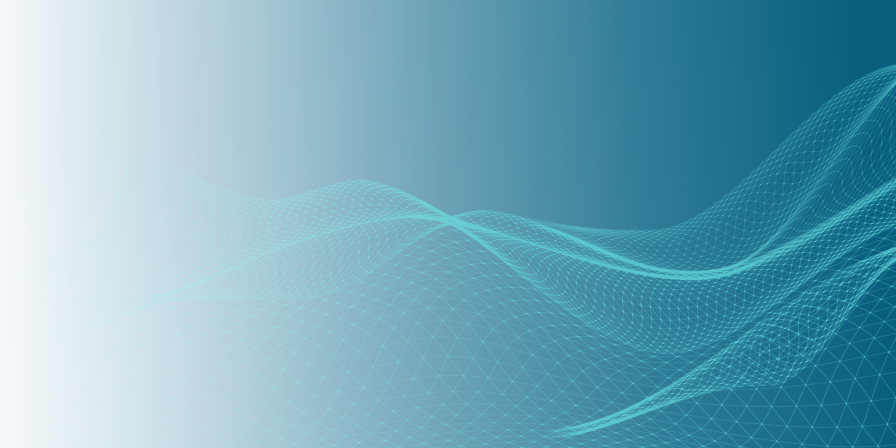
This background is drawn by a WebGL 1 fragment shader. Its source:

```glsl
precision highp float;
uniform vec2 u_resolution;

const vec2 CANVAS = vec2(2.0, 1.0);
const vec3 WHITE = vec3(0.96, 0.975, 0.985);
const vec3 MIST = vec3(0.65, 0.78, 0.83);
const vec3 STEEL = vec3(0.42, 0.63, 0.71);
const vec3 TEAL = vec3(0.19, 0.49, 0.59);
const vec3 DEEP = vec3(0.03, 0.37, 0.49);
const vec3 CYAN = vec3(0.37, 0.82, 0.84);
const vec3 PALE_CYAN = vec3(0.72, 0.93, 0.93);
const float GRADIENT_TILT = 0.05;
const float HAZE = 0.25;
const float LINE_WIDTH = 0.0026;
const float LINE_ALPHA = 0.29;
const float DOT_ALPHA = 0.36;
const float RIM_WIDTH = 0.005;
const float RIM_ALPHA = 0.16;
const float EDGE_CROWDING = 0.09;
const float MIN_SPAN = 0.02;
const float TAU = 6.283185;

// Curves are stored as (height, slope)
vec2 rise(float x, float start, float end, float height) {
  float t = clamp((x - start) / (end - start), 0.0, 1.0);
  return height * vec2(t * t * (3.0 - 2.0 * t), 6.0 * t * (1.0 - t) / (end - start));
}

vec2 level(float height) {
  return vec2(height, 0.0);
}

vec2 crestCurve(float x) {
  return level(0.36) + rise(x, -0.10, 0.31, 0.13) + rise(x, 0.21, 0.31, 0.165)
       + rise(x, 0.25, 0.63, -0.105) + rise(x, 0.58, 0.82, 0.05)
       + rise(x, 0.78, 1.50, -0.39) + rise(x, 1.48, 2.10, 0.31);
}

vec2 middleCurve(float x) {
  return level(0.15) + rise(x, -0.25, 0.98, 0.37) + rise(x, 0.88, 1.52, -0.135)
       + rise(x, 1.55, 2.25, 0.30);
}

vec2 humpCurve(float x) {
  return level(0.335) + rise(x, 0.68, 1.09, 0.195) + rise(x, 1.06, 1.55, -0.145)
       + rise(x, 1.55, 2.25, 0.29);
}

vec2 backCurve(float x) {
  return level(0.51) + rise(x, 1.05, 1.40, -0.025) + rise(x, 1.45, 2.02, 0.37);
}

vec2 foldCurve(float x) {
  return humpCurve(x) + rise(x, 1.60, 2.10, 0.25);
}

vec2 frontTopCurve(float x) {
  return level(0.03) + rise(x, 1.20, 2.10, 0.43);
}

vec2 frontBaseCurve(float x) {
  return level(0.03) + rise(x, 1.20, 1.70, 0.11) + rise(x, 1.72, 2.05, 0.30);
}

vec2 floorTopCurve(float x) {
  return level(0.40) + rise(x, 0.55, 1.00, 0.12) + rise(x, 0.95, 1.45, -0.22)
       + rise(x, 1.45, 2.10, 0.24);
}

vec2 floorBaseCurve(float x) {
  return level(-0.22) + rise(x, 0.10, 0.80, 0.10) + rise(x, 0.85, 1.30, 0.06)
       + rise(x, 1.35, 2.00, -0.24);
}

float lineWidth() {
  return max(LINE_WIDTH, 1.05 / u_resolution.y);
}

// Lines at whole values of f, blending to mean coverage where too dense
float gridLine(float f, vec2 gradient) {
  float density = length(gradient) * lineWidth();
  float line = 1.0 - smoothstep(0.0, density, abs(fract(f + 0.5) - 0.5));
  return mix(line, min(density, 1.0), smoothstep(0.35, 0.85, density));
}

// Triangular mesh between two curves, which may cross in a soft twist
float sheet(vec2 p, vec2 top, vec2 base, vec2 cells, float skew, float rimAlpha) {
  vec2 center = 0.5 * (top + base);
  vec2 gap = top - base;
  float span = length(vec2(gap.x, MIN_SPAN));
  float spanSlope = gap.x * gap.y / span;
  float v = 0.5 + (p.y - center.x) / span;
  vec2 gradV = vec2(-center.y - (v - 0.5) * spanSlope, 1.0) / span;
  float edge = min(v, 1.0 - v) / length(gradV);
  float inside = smoothstep(-lineWidth(), lineWidth(), edge);

  float row = cells.y * (v + EDGE_CROWDING * sin(TAU * v));
  vec2 gradRow = cells.y * gradV * (1.0 + EDGE_CROWDING * TAU * cos(TAU * v));
  float column = cells.x * (p.x + skew * (p.y - center.x));
  vec2 gradColumn = cells.x * vec2(1.0 - skew * center.y, skew);

  float rows = gridLine(row, gradRow);
  float left = gridLine(column + 0.5 * row, gradColumn + 0.5 * gradRow);
  float right = gridLine(column - 0.5 * row, gradColumn - 0.5 * gradRow);
  float mesh = LINE_ALPHA * (0.7 * rows + left + right) + DOT_ALPHA * left * right;
  return inside * (mesh + rimAlpha * exp(-abs(edge) / RIM_WIDTH));
}

vec3 backdrop(vec2 uv) {
  float g = uv.x + GRADIENT_TILT * (uv.y - 0.5) * uv.x;
  vec3 color = mix(WHITE, MIST, clamp(g / 0.30, 0.0, 1.0));
  color = mix(color, STEEL, clamp((g - 0.30) / 0.20, 0.0, 1.0));
  color = mix(color, TEAL, clamp((g - 0.50) / 0.22, 0.0, 1.0));
  color = mix(color, DEEP, clamp((g - 0.72) / 0.26, 0.0, 1.0));
  float haze = HAZE * (1.0 - smoothstep(0.0, 0.4, uv.x)) * (1.0 - smoothstep(0.1, 0.7, uv.y));
  return mix(color, WHITE, haze);
}

void main() {
  vec2 uv = gl_FragCoord.xy / u_resolution;
  vec2 p = uv * CANVAS;
  vec2 crest = crestCurve(p.x);
  vec2 middle = middleCurve(p.x);
  vec2 hump = humpCurve(p.x);
  vec2 fold = foldCurve(p.x);

  // Floor, hidden behind the ribbons
  float horizon = min(crest.x, min(middle.x, hump.x));
  float floorMask = 1.0 - smoothstep(-0.01, 0.01, p.y - max(horizon, 0.1));
  float mesh = 0.85 * floorMask
    * sheet(p, floorTopCurve(p.x), floorBaseCurve(p.x), vec2(18.0, 32.0), 0.15, 0.0);

  // Back sheet and its fold
  float backMask = smoothstep(1.12, 1.35, p.x);
  mesh += 0.55 * backMask * sheet(p, backCurve(p.x), fold, vec2(46.0, 18.0), 0.4, 0.10);
  mesh += 0.45 * backMask * sheet(p, fold, middle, vec2(46.0, 14.0), -0.4, RIM_ALPHA);

  // Twisted ribbons
  float humpMask = smoothstep(0.12, 0.45, p.x) * mix(1.0, 0.4, smoothstep(1.2, 1.5, p.x));
  mesh += 0.85 * sheet(p, crest, middle, vec2(48.0, 15.0), 0.5, RIM_ALPHA);
  mesh += 0.75 * humpMask * sheet(p, middle, hump, vec2(48.0, 10.0), -0.5, RIM_ALPHA);
  mesh += 0.85 * smoothstep(1.20, 1.32, p.x)
    * sheet(p, frontTopCurve(p.x), frontBaseCurve(p.x), vec2(46.0, 12.0), 0.4, RIM_ALPHA);

  float fade = mix(0.35, 1.0, smoothstep(0.05, 0.7, p.x)) * smoothstep(0.0, 0.2, p.x);
  vec3 meshColor = mix(PALE_CYAN, CYAN, smoothstep(0.2, 1.25, p.x));
  gl_FragColor = vec4(mix(backdrop(uv), meshColor, clamp(mesh * fade, 0.0, 0.85)), 1.0);
}
```
